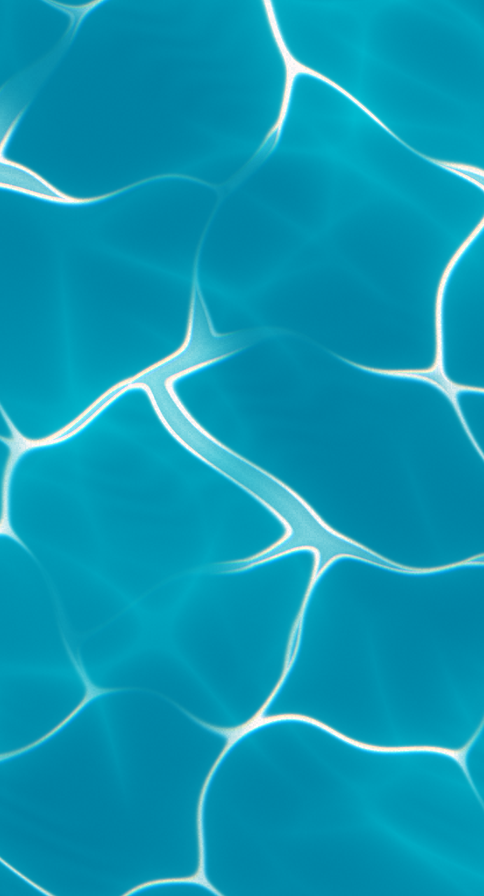
A WebGL 2 fragment shader for this texture:

```glsl
#version 300 es
precision highp float;
// Sunlit pool water: bright caustic filaments and ribbons over soft turquoise.

uniform vec2 u_resolution;
out vec4 fragColor;

const vec3 DEEP = vec3(0.0, 0.510, 0.640);
const vec3 SHALLOW = vec3(0.0, 0.700, 0.790);
const vec3 SUNLIGHT = vec3(1.0, 0.97, 0.97);
const vec2 CELLS = vec2(1.9, 2.5);   // cells per canvas width
const float DISPERSION = 0.0048;     // colour split of the light
const float GRAINS = 276.0;          // mottling grains per canvas width

vec2 hash2(vec2 cell) {
    vec3 q = fract(cell.xyx * vec3(0.1031, 0.1030, 0.0973));
    q += dot(q, q.yzx + 33.33);
    return fract((q.xx + q.yz) * q.zy);
}

vec2 seedPoint(vec2 cell) {
    return 0.08 + 0.84 * hash2(cell);
}

// Slow layered sines, from 0 to 1.
float swell(vec2 p, float phase) {
    float a = sin(p.x * 5.1 + 2.0 * sin(p.y * 3.3 + phase) + phase);
    float b = sin(p.y * 6.3 + 1.7 * sin(p.x * 4.1 - phase) + 2.0 * phase);
    return 0.5 + 0.25 * (a + b);
}

// Bends straight cell borders into wavy ones.
vec2 refractWarp(vec2 p) {
    p += 0.050 * sin(p.yx * vec2(7.0, 6.0) + vec2(0.6, 2.1));
    return p + 0.018 * sin(p.yx * vec2(17.0, 19.0) + vec2(1.3, 4.0));
}

// Distance to the nearest cell border, rounded where borders meet.
float borderDistance(vec2 p, float rounding) {
    vec2 cell = floor(p), local = fract(p);
    vec2 home = vec2(0.0), nearest = vec2(0.0);
    float best = 8.0;
    for (int y = -1; y <= 1; y++)
    for (int x = -1; x <= 1; x++) {
        vec2 g = vec2(x, y);
        vec2 r = g + seedPoint(cell + g) - local;
        float d = dot(r, r);
        if (d < best) { best = d; home = g; nearest = r; }
    }
    float sum = 0.0;
    for (int y = -2; y <= 2; y++)
    for (int x = -2; x <= 2; x++) {
        vec2 g = home + vec2(x, y);
        vec2 r = g + seedPoint(cell + g) - local;
        vec2 gap = r - nearest;
        if (dot(gap, gap) > 0.0001) {
            float d = dot(0.5 * (r + nearest), normalize(gap));
            sum += exp(-d / rounding);
        }
    }
    return max(-rounding * log(sum), 0.0);
}

float bell(float x, float width) {
    return exp(-x * x / (width * width));
}

// Returns sharp light in x and its wide halo in y.
vec2 caustic(vec2 p, float pixel) {
    float d = borderDistance(refractWarp(p) * CELLS + vec2(3.2, 7.4), 0.023) / 2.2;
    float strength = smoothstep(0.30, 0.68, swell(p * 1.3, 1.1));
    float spread = smoothstep(0.58, 0.95, swell(p, 3.7));
    spread = max(spread, 0.4 * smoothstep(0.6, 0.9, swell(p * 2.1, 0.9)));
    float ribbon = 0.027 * spread;
    float width = max(mix(0.0045, 0.0070, strength), pixel);
    float rim = bell(d - ribbon, width) * mix(0.04, 1.2, strength);
    float inside = 1.0 - smoothstep(ribbon - width, ribbon + width, d);
    float fill = inside * smoothstep(0.0, 0.3, spread) * mix(0.08, 0.50, strength);
    float glow = exp(-d / 0.014) * 0.10 * strength;
    return vec2(max(rim, fill) + glow, exp(-d / 0.045) * mix(0.2, 1.0, strength));
}

// Faint blurred folds of light below the surface.
float veil(vec2 p, vec2 scale, float phase) {
    vec2 q = mat2(0.8, 0.6, -0.6, 0.8) * p;
    q += 0.07 * sin(q.yx * 5.0 + vec2(2.0, 0.4) + phase);
    float d = borderDistance(q * scale + 11.0 + phase, 0.06) / scale.y;
    return exp(-d / 0.026) * smoothstep(0.3, 0.85, swell(p, phase));
}

// Fine ripple lines, kept to a few patches.
float ripples(vec2 p) {
    float lines = sin(p.y * 90.0 + 5.0 * sin(p.x * 7.0) + 2.0 * sin(p.x * 23.0 + p.y * 31.0));
    return lines * smoothstep(0.6, 0.95, swell(p, 0.4));
}

void main() {
    vec2 p = gl_FragCoord.xy / u_resolution.x;
    vec2 surface = vec2(1.0 - p.x, p.y + 0.37);
    float pixel = 1.0 / u_resolution.x;
    vec2 split = DISPERSION * vec2(0.5, 0.87);
    float grain = hash2(floor(p * GRAINS)).x - 0.5;

    // Each colour lands slightly apart, leaving warm and blue fringes.
    vec2 green = caustic(surface, pixel);
    float red = caustic(surface - 0.5 * split, pixel).x;
    float blue = caustic(surface + split, pixel).x;
    vec3 light = clamp(vec3(red, green.x, blue), 0.0, 1.0);
    light.r = pow(light.r, 1.3);
    light *= 1.0 + 0.12 * grain;

    // Water body
    float tone = 0.32 * smoothstep(0.25, 0.95, swell(p * 0.9, 2.3));
    tone += 0.42 * veil(p, vec2(2.3, 3.1), 5.2) + 0.24 * veil(p.yx, vec2(3.0, 5.5), 1.9);
    tone += 0.46 * green.y + 0.04 * ripples(p) + 0.04 * grain;
    vec3 water = mix(DEEP, SHALLOW, clamp(tone, -0.1, 1.1));

    fragColor = vec4(clamp(mix(water, SUNLIGHT, light), 0.0, 1.0), 1.0);
}
```
